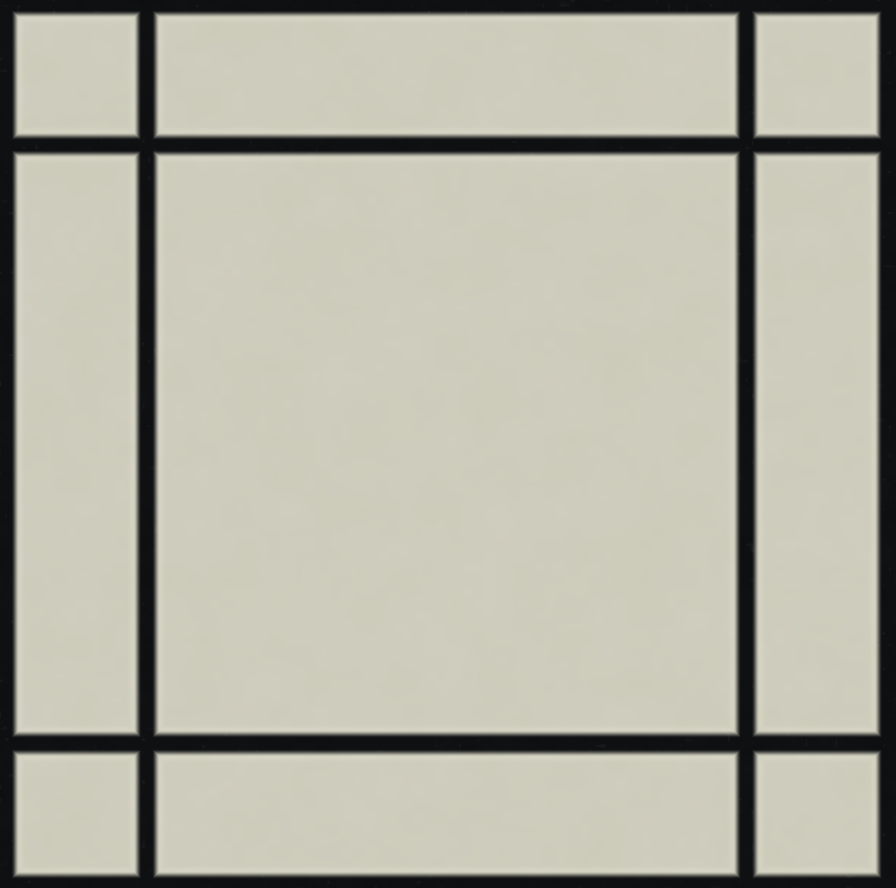
This background is drawn by a WebGL 1 fragment shader. Its source:

```glsl
precision highp float;
// Nine pale panes divided by a dark lattice with a border along the canvas edge.
// Each axis gives a signed depth into its nearest pane; the smaller depth
// shapes the soft edges and faint rims, and value noise mottles the surfaces.

uniform vec2 u_resolution;

const vec3 PANE_COLOR = vec3(0.807, 0.799, 0.735);
const vec3 BAR_COLOR = vec3(0.058, 0.062, 0.070);
const float EDGE_SOFTNESS = 0.0043;

float hash(vec2 p) {
  p = fract(p * vec2(0.1731, 0.2317));
  p += dot(p, p.yx + 23.45);
  return fract(p.x * p.y * 17.31);
}

float valueNoise(vec2 p) {
  vec2 cell = floor(p);
  vec2 f = fract(p);
  f = f * f * (3.0 - 2.0 * f);
  float low = mix(hash(cell), hash(cell + vec2(1.0, 0.0)), f.x);
  float high = mix(hash(cell + vec2(0.0, 1.0)), hash(cell + 1.0), f.x);
  return mix(low, high, f.y);
}

// Signed depth into the nearest of three spans, positive inside.
float spanDepth(float t, vec3 centers, vec3 halfWidths) {
  vec3 depth = halfWidths - abs(t - centers);
  return max(depth.x, max(depth.y, depth.z));
}

// Layered mottling, centred on zero.
float mottle(vec2 p) {
  float broad = valueNoise(p * vec2(22.0, 26.0));
  float fine = valueNoise(p * 75.0 + 11.0);
  return 0.6 * broad + 0.4 * fine - 0.5;
}

vec3 paneSurface(vec2 p, float depth) {
  float rimOffset = (depth - 0.0055) / 0.0035;
  float rim = exp(-rimOffset * rimOffset);
  vec3 tint = vec3(0.014, 0.012, 0.020) * mottle(p);
  return PANE_COLOR + tint + 0.025 * rim;
}

vec3 barSurface(vec2 p) {
  float speck = smoothstep(0.88, 1.0, valueNoise(p * 150.0));
  return BAR_COLOR + 0.012 * mottle(p * 2.0) + 0.035 * speck;
}

void main() {
  vec2 uv = gl_FragCoord.xy / u_resolution;

  // Pane layout along each axis
  float depthX = spanDepth(uv.x, vec3(0.0853, 0.4984, 0.9118),
                           vec3(0.0684, 0.3245, 0.0687));
  float depthY = spanDepth(uv.y, vec3(0.0833, 0.5, 0.9154),
                           vec3(0.0689, 0.3268, 0.0689));
  float depth = min(depthX, depthY);

  // Soft transition from lattice to pane
  float softness = max(EDGE_SOFTNESS, 0.7 / min(u_resolution.x, u_resolution.y));
  float pane = smoothstep(-softness, softness, depth);
  vec3 color = mix(barSurface(uv), paneSurface(uv, depth), pane);
  gl_FragColor = vec4(color, 1.0);
}
```
